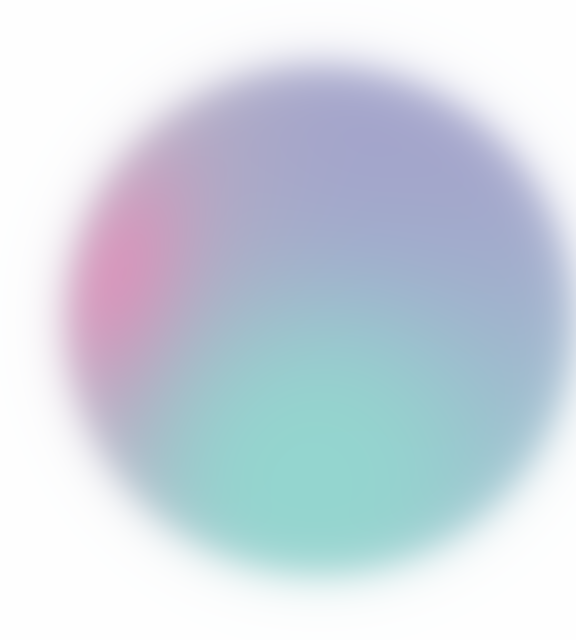
This background is drawn by a Shadertoy shader. Its source:

```glsl
// A soft pastel orb on near-white: a lavender-to-blue wash with a grey left side
// carries a round teal glow below and a tilted pink glow at the left.
// A logistic falloff of the circle distance gives the blurred rim.

const vec3 PAPER    = vec3(0.995, 0.996, 0.996);
const vec3 LAVENDER = vec3(0.640, 0.645, 0.795);
const vec3 BLUE     = vec3(0.620, 0.750, 0.810);
const vec3 GREY     = vec3(0.700, 0.680, 0.765);
const vec3 TEAL     = vec3(0.580, 0.835, 0.810);
const vec3 PINK     = vec3(0.835, 0.590, 0.735);

// Glow along a unit axis; a higher power gives a flatter core.
float glow(vec2 p, vec2 center, vec2 axis, vec2 radii, float power) {
    vec2 d = p - center;
    vec2 q = vec2(dot(d, axis), dot(d, vec2(axis.y, -axis.x))) / radii;
    return exp(-pow(length(q), power));
}

// Blurred disc coverage: 1 inside, 0.5 on the rim, 0 outside.
float softDisc(vec2 p, vec2 center, float radius, float blur) {
    return 1.0 / (1.0 + exp((length(p - center) - radius) / blur));
}

// Broad wash beneath the glows.
vec3 wash(vec2 p) {
    vec3 color = mix(BLUE, LAVENDER, smoothstep(0.2, 0.82, p.y));
    return mix(color, GREY, 1.0 - smoothstep(0.15, 0.60, p.x));
}

void mainImage(out vec4 fragColor, in vec2 fragCoord) {
    // Height spans 0 to 1; x is centered so the orb stays in place.
    vec2 p = (fragCoord - 0.5 * iResolution.xy) / iResolution.y + vec2(0.45, 0.5);

    // Colour field
    vec3 color = wash(p);
    float teal = glow(p, vec2(0.485, 0.247), vec2(0.6, 0.8), vec2(0.27, 0.26), 2.8);
    float pink = glow(p, vec2(0.173, 0.572), vec2(0.35, 0.937), vec2(0.19, 0.11), 2.0);
    color = mix(color, TEAL, teal);
    color = mix(color, PINK, pink);

    // Orb over paper
    float orb = softDisc(p, vec2(0.499, 0.5), 0.398, 0.019);
    fragColor = vec4(mix(PAPER, color, orb), 1.0);
}
```
